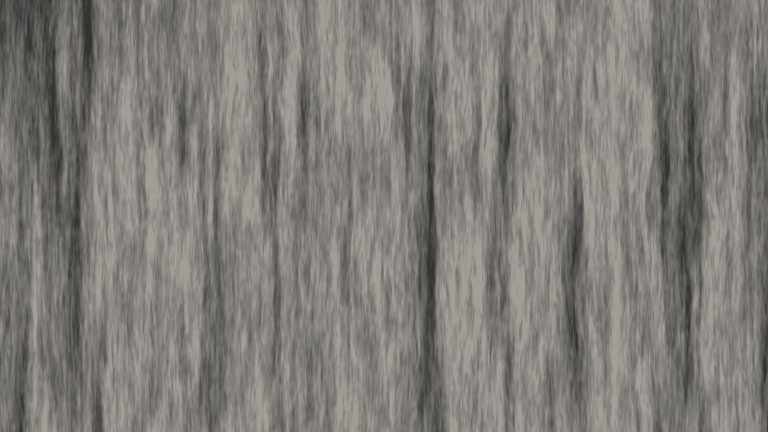
Write a WebGL 1 fragment shader that draws this texture.

```glsl
precision highp float;

uniform vec2 u_resolution;

const vec3 SOOT = vec3(0.200, 0.202, 0.198);
const vec3 ASH = vec3(0.638, 0.622, 0.598);

float hash(vec2 p) {
  vec3 q = fract(vec3(p.xyx) * 0.1031);
  q += dot(q, q.yzx + 33.33);
  return fract((q.x + q.y) * q.z);
}

// One vertical strand of smooth noise, shifted so that rows never line up
float strand(float column, float y) {
  y += 37.0 * hash(vec2(column, 7.0));
  float row = floor(y);
  float s = smoothstep(0.0, 1.0, y - row);
  return mix(hash(vec2(column, row)), hash(vec2(column, row + 1.0)), s);
}

float strandNoise(vec2 p) {
  float column = floor(p.x);
  float s = smoothstep(0.0, 1.0, p.x - column);
  return mix(strand(column, p.y), strand(column + 1.0, p.y), s);
}

float fbm(vec2 p, float gain) {
  float sum = 0.0;
  float total = 0.0;
  float weight = 1.0;
  for (int i = 0; i < 4; i++) {
    sum += weight * strandNoise(p);
    total += weight;
    weight *= gain;
    p = p * 2.03 + vec2(17.3, 41.7);
  }
  return sum / total;
}

// Slight sideways wander of the fibres
vec2 wander(vec2 p, float amount) {
  float drift = fbm(p * vec2(9.0, 5.0) + 90.0, 0.6) - 0.5;
  return p + vec2(amount * drift, 0.0);
}

// Long dark runs, fading out towards the top
float stains(vec2 p) {
  float run = smoothstep(0.46, 0.84, fbm(p * vec2(18.0, 0.9) + 11.0, 0.65));
  return run * mix(1.0, 0.4, smoothstep(0.7, 1.0, p.y));
}

// Shade along the left side, deepest in the upper corner
float cornerShade(vec2 p) {
  float ragged = 0.25 * (fbm(p * vec2(20.0, 2.0) + 53.0, 0.7) - 0.5);
  float side = 1.0 - smoothstep(0.0, 0.11, p.x + ragged);
  float corner = 1.0 - smoothstep(0.20, 0.32, p.x + ragged);
  corner *= smoothstep(0.68, 1.0, p.y + ragged);
  return 0.25 * side + 0.32 * corner;
}

// Short hairs, fine and crisp
float hairs(vec2 p) {
  float coarse = strandNoise(p * vec2(150.0, 24.0) + 71.0);
  float fine = strandNoise(p * vec2(260.0, 70.0) + 37.0);
  return 0.5 * (coarse + fine) - 0.5;
}

void main() {
  vec2 p = gl_FragCoord.xy / u_resolution.y;
  vec2 fibre = wander(p, 0.014);

  float tone = 0.785;
  tone += 1.08 * (fbm(fibre * vec2(40.0, 4.6) + 29.0, 0.85) - 0.5);
  tone += 0.36 * hairs(fibre);
  tone -= 0.70 * stains(fibre);
  tone -= cornerShade(fibre);

  gl_FragColor = vec4(mix(SOOT, ASH, clamp(tone, 0.0, 1.0)), 1.0);
}
```
